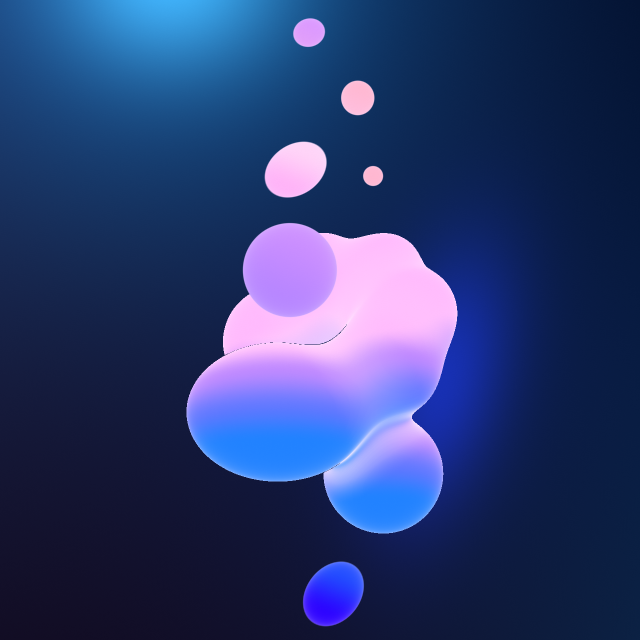
A WebGL 2 fragment shader for this background:

```glsl
#version 300 es
precision highp float;

uniform vec2 u_resolution;
out vec4 fragColor;

float hash(vec2 p) {
    return fract(sin(dot(p, vec2(127.1, 311.7))) * 43758.5453);
}

float smoothUnion(float a, float b, float k) {
    float h = max(k - abs(a - b), 0.0) / k;
    return min(a, b) - h * h * k * 0.25;
}

float sphere(vec3 p, vec3 centre, float radius) {
    return length(p - centre) - radius;
}

float ellipsoid(vec3 p, vec3 radii) {
    float k = length(p / radii);
    return k * (k - 1.0) / max(length(p / (radii * radii)), 0.001);
}

// Merged cluster: far lobes, near lobes, then the lower ball
float cluster(vec3 p) {
    float far = sphere(p, vec3(0.436, 0.466, -0.06), 0.087);
    far = smoothUnion(far, sphere(p, vec3(0.503, 0.578, -0.08), 0.057), 0.05);
    far = smoothUnion(far, sphere(p, vec3(0.535, 0.520, -0.04), 0.086), 0.05);
    far = smoothUnion(far, sphere(p, vec3(0.602, 0.577, -0.02), 0.058), 0.05);
    float near = ellipsoid(p - vec3(0.434, 0.356, 0.16), vec3(0.142, 0.108, 0.108));
    near = smoothUnion(near, sphere(p, vec3(0.605, 0.430, 0.10), 0.084), 0.08);
    near = smoothUnion(near, sphere(p, vec3(0.638, 0.510, 0.04), 0.076), 0.06);
    float body = smoothUnion(far, near, 0.04);
    return smoothUnion(body, sphere(p, vec3(0.599, 0.260, 0.05), 0.093), 0.035);
}

vec3 clusterNormal(vec3 p) {
    vec2 e = vec2(0.001, 0.0);
    return normalize(vec3(
        cluster(p + e.xyy) - cluster(p - e.xyy),
        cluster(p + e.yxy) - cluster(p - e.yxy),
        cluster(p + e.yyx) - cluster(p - e.yyx)));
}

// Blue below, violet in the middle, pink above and behind
vec3 clusterColor(vec3 p) {
    vec3 n = clusterNormal(p);
    float warmth = 0.4 + 0.4 * n.y + 2.5 * (p.y - 0.355) + 1.8 * (0.22 - p.z);
    vec3 color = mix(vec3(0.13, 0.51, 1.0), vec3(0.36, 0.47, 1.0), smoothstep(0.05, 0.38, warmth));
    color = mix(color, vec3(0.75, 0.54, 1.0), smoothstep(0.3, 0.8, warmth));
    color = mix(color, vec3(1.0, 0.73, 0.99), smoothstep(0.75, 1.1, warmth));
    float rim = pow(1.0 - clamp(n.z, 0.0, 1.0), 3.0);
    float crease = clamp(1.0 - cluster(p + n * 0.04) / 0.04, 0.0, 1.0);
    return mix(color, vec3(1.0, 0.93, 1.0), clamp(0.55 * rim + 0.8 * crease, 0.0, 0.9));
}

// Orthographic march towards negative z; alpha is one on a hit
vec4 traceCluster(vec2 p) {
    float z = 0.3;
    for (int i = 0; i < 56; i++) {
        float d = cluster(vec3(p, z));
        if (d < 0.0006) return vec4(clusterColor(vec3(p, z)), 1.0);
        z -= d * 0.9;
        if (z < -0.16) break;
    }
    return vec4(0.0);
}

vec3 addDrop(vec3 base, vec2 p, vec2 centre, vec2 radii, float angle, vec3 low, vec3 high, float pixel) {
    vec2 q = p - centre;
    float c = cos(angle), s = sin(angle);
    float r = length(vec2(c * q.x + s * q.y, c * q.y - s * q.x) / radii);
    float rim = pow(1.0 - sqrt(max(1.0 - r * r, 0.0)), 2.0);
    vec3 color = mix(low, high, smoothstep(-1.0, 1.0, (q.y + 0.4 * q.x) / radii.y));
    color = mix(color, vec3(0.95, 0.9, 1.0), 0.4 * rim);
    float edge = (r - 1.0) * min(radii.x, radii.y);
    return mix(base, color, 1.0 - smoothstep(-pixel, pixel, edge));
}

vec3 background(vec2 p) {
    vec3 bottom = mix(vec3(0.07, 0.05, 0.14), vec3(0.045, 0.13, 0.26), p.x * p.x);
    vec3 top = mix(vec3(0.10, 0.17, 0.35), vec3(0.015, 0.07, 0.19), p.x);
    vec3 color = mix(bottom, top, p.y);
    // Cyan light from above
    vec2 a = p - vec2(0.27, 1.04);
    color += vec3(0.01, 0.18, 0.26) * exp(-6.0 * dot(a, a));
    color += vec3(0.17, 0.39, 0.43) * exp(-45.0 * (0.7 * a.x * a.x + a.y * a.y));
    // Blue halo behind the cluster
    vec2 b = p - vec2(0.69 + 0.2 * (p.y - 0.4), 0.4);
    color += vec3(0.04, 0.08, 0.42) * exp(-dot(b * b, vec2(95.0, 23.0)));
    return color + vec3(0.0, 0.01, 0.06) * exp(-8.0 * dot(b, b));
}

void main() {
    float unit = min(u_resolution.x, u_resolution.y);
    vec2 p = (gl_FragCoord.xy - 0.5 * u_resolution) / unit + 0.5;
    float pixel = 0.75 / unit;
    vec3 color = background(p);

    // Four samples smooth the outline and the overlaps
    if (p.x > 0.27 && p.x < 0.74 && p.y > 0.14 && p.y < 0.66) {
        vec4 sum = vec4(0.0);
        for (int i = 0; i < 4; i++) {
            vec2 offset = vec2(i % 2, i / 2) * 0.5 - 0.25;
            sum += traceCluster(p + offset / unit) * 0.25;
        }
        color = color * (1.0 - sum.a) + sum.rgb;
    }

    // Ball in front and free drops
    vec3 violet = vec3(0.86, 0.60, 1.0), rose = vec3(1.0, 0.72, 0.82), pink = vec3(1.0, 0.70, 0.97);
    color = addDrop(color, p, vec2(0.453, 0.578), vec2(0.0735), 0.0, vec3(0.71, 0.52, 1.0), vec3(0.80, 0.56, 1.0), pixel);
    color = addDrop(color, p, vec2(0.483, 0.949), vec2(0.025, 0.022), 0.3, vec3(0.88, 0.62, 0.98), violet, pixel);
    color = addDrop(color, p, vec2(0.559, 0.847), vec2(0.026, 0.027), 0.0, vec3(1.0, 0.74, 0.86), rose, pixel);
    color = addDrop(color, p, vec2(0.462, 0.735), vec2(0.052, 0.039), 0.6, pink, vec3(1.0, 0.83, 0.97), pixel);
    color = addDrop(color, p, vec2(0.583, 0.725), vec2(0.0156), 0.0, rose, rose, pixel);
    color = addDrop(color, p, vec2(0.521, 0.072), vec2(0.055, 0.042), 0.9, vec3(0.17, 0.0, 1.0), vec3(0.13, 0.30, 1.0), pixel);

    // Fine dither against banding
    color += (hash(gl_FragCoord.xy) - 0.5) / 255.0;
    fragColor = vec4(color, 1.0);
}
```
